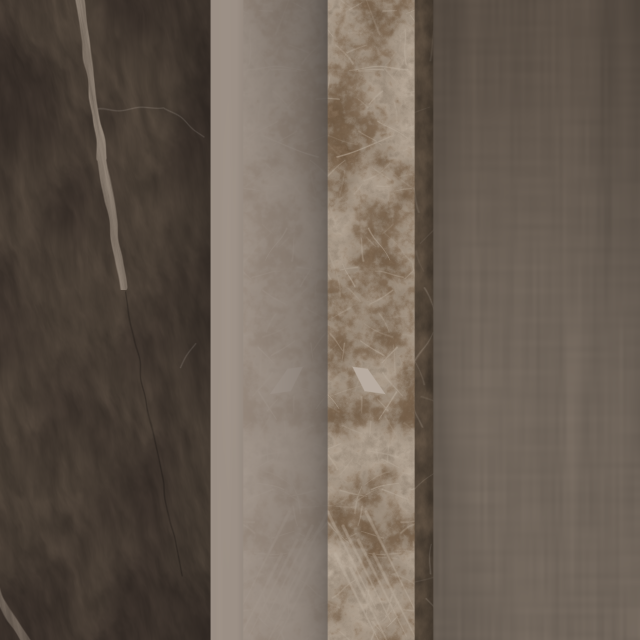
Reproduce this texture procedurally as a WebGL 2 fragment shader.

```glsl
#version 300 es
precision highp float;
// Vertical material boards: dark veined stone, satin strip, mirrored marble, bronze edge and wood.
#define STONE_END 0.329
#define STRIP_END 0.380
#define MIRROR_X 0.512
#define MARBLE_END 0.648
#define EDGE_END 0.677
#define SCRATCH_WIDTH 0.0012
#define GRAIN 0.05

uniform vec2 u_resolution;
out vec4 fragColor;

float hash(vec2 p) {
  vec3 q = fract(p.xyx * vec3(0.1031, 0.1030, 0.0973));
  q += dot(q, q.yzx + 33.33);
  return fract((q.x + q.y) * q.z);
}

float noise(vec2 p) {
  vec2 i = floor(p), f = fract(p);
  f = f * f * (3.0 - 2.0 * f);
  return mix(mix(hash(i), hash(i + vec2(1, 0)), f.x),
             mix(hash(i + vec2(0, 1)), hash(i + vec2(1, 1)), f.x), f.y);
}

float fbm(vec2 p) {
  float sum = 0.0, amp = 0.5;
  for (int i = 0; i < 5; i++) {
    sum += amp * noise(p);
    p = mat2(1.6, 1.2, -1.2, 1.6) * p + 7.3;
    amp *= 0.5;
  }
  return sum;
}

// Soft line from a to b whose half width runs from w.x to w.y.
float stroke(vec2 p, vec2 a, vec2 b, vec2 w) {
  vec2 d = b - a;
  float t = clamp(dot(p - a, d) / dot(d, d), 0.0, 1.0);
  float r = mix(w.x, w.y, t), aa = 1.0 / u_resolution.y;
  return 1.0 - smoothstep(r - aa, r + aa, length(p - a - d * t));
}

// One randomly turned hairline per grid cell.
float scratches(vec2 p, float cells, float seed) {
  p += 0.012 * (vec2(noise(p * 22.0 + seed), noise(p * 22.0 - seed)) - 0.5);
  vec2 home = floor(p * cells);
  float ink = 0.0;
  for (int j = -1; j <= 1; j++)
    for (int i = -1; i <= 1; i++) {
      vec2 cell = home + vec2(i, j), key = cell + seed;
      vec2 mid = (cell + vec2(hash(key), hash(key + 17.0))) / cells;
      float turn = 6.283 * hash(key + 41.0);
      vec2 arm = vec2(cos(turn), sin(turn)) * (0.25 + 0.45 * hash(key + 73.0)) / cells;
      ink = max(ink, stroke(p, mid - arm, mid + arm, vec2(SCRATCH_WIDTH, 0.0004)) * hash(key + 97.0));
    }
  return ink;
}

vec3 darkStone(vec2 p) {
  float cloud = fbm(p * vec2(9.0, 6.0));
  float fiber = fbm(vec2(p.x * 75.0 + p.y * 18.0, p.y * 24.0) + 3.0 * cloud);
  vec3 col = mix(vec3(0.222, 0.186, 0.162), vec3(0.288, 0.247, 0.210), smoothstep(0.25, 0.7, cloud));
  col *= 0.82 + 0.38 * fiber;
  col *= 1.0 - 0.10 * smoothstep(0.22, STONE_END, p.x);
  vec2 q = p + 0.007 * (vec2(noise(p * 32.0), noise(p * 32.0 + 9.0)) - 0.5);
  // Dark cracks and faint pale hairlines
  float crack = max(stroke(q, vec2(0.196, 0.545), vec2(0.228, 0.37), vec2(0.001)),
                    stroke(q, vec2(0.228, 0.37), vec2(0.282, 0.10), vec2(0.001)));
  col *= 1.0 - 0.25 * crack;
  float hair = max(stroke(q, vec2(0.155, 0.828), vec2(0.255, 0.833), vec2(0.001)),
                   stroke(q, vec2(0.255, 0.833), vec2(0.318, 0.785), vec2(0.001)));
  hair = max(hair, stroke(q, vec2(0.283, 0.425), vec2(0.303, 0.465), vec2(0.001)));
  col += 0.09 * hair;
  // Pale tapering veins
  float vein = max(stroke(q, vec2(0.123, 1.01), vec2(0.151, 0.820), vec2(0.007, 0.005)),
                   stroke(q, vec2(0.151, 0.820), vec2(0.160, 0.755), vec2(0.005, 0.008)));
  vein = max(vein, stroke(q, vec2(0.160, 0.755), vec2(0.193, 0.552), vec2(0.007, 0.006)) * step(0.547, p.y));
  vein = max(vein, 0.65 * stroke(q, vec2(-0.005, 0.078), vec2(0.044, -0.01), vec2(0.005, 0.007)));
  float split = fbm(vec2(p.x * 180.0 + p.y * 32.0, p.y * 14.0));
  return mix(col, vec3(0.56, 0.51, 0.46), vein * (0.55 + 0.6 * split));
}

vec3 marble(vec2 p) {
  float cloud = fbm(p * 17.0 + 4.0), fine = fbm(p * 95.0);
  float left = 1.0 - smoothstep(0.53, 0.60, p.x);
  float rust = left * (exp(-pow((p.y - 0.86) / 0.08, 2.0)) + exp(-pow((p.y - 0.23) / 0.05, 2.0)))
             + 0.35 * exp(-pow((p.y - 0.58) / 0.14, 2.0));
  float stain = smoothstep(0.42, 0.72, 0.6 * cloud + 0.4 * fine + 0.14 * rust);
  vec3 col = mix(vec3(0.650, 0.593, 0.530), vec3(0.43, 0.345, 0.26), stain);
  col += 0.20 * (fine - 0.48);
  float lines = max(scratches(p, 15.0, 3.0), 0.8 * scratches(p, 28.0, 51.0));
  // Streaks fanning out near the foot
  for (int i = 0; i < 7; i++) {
    float k = float(i);
    vec2 start = vec2(0.512 + 0.012 * k, 0.20 - 0.022 * mod(k * 3.0, 5.0));
    lines = max(lines, 0.7 * stroke(p, start, start + vec2(0.075, -0.15), vec2(0.0025, 0.0006)));
  }
  col = mix(col, vec3(0.74, 0.69, 0.63), 0.55 * lines);
  // Slanted pale flake
  vec2 f = p - vec2(0.574, 0.406);
  f.x += 0.60 * f.y;
  float d = max(abs(f.x) - 0.0125 + 0.10 * f.y, abs(f.y + 0.15 * f.x) - 0.019);
  return mix(col, vec3(0.72, 0.675, 0.63), 1.0 - smoothstep(-0.001, 0.002, d));
}

vec3 wood(vec2 p) {
  float broad = noise(vec2(p.x * 38.0, p.y * 3.0)), thin = noise(vec2(p.x * 170.0, p.y * 9.0));
  float weave = noise(vec2(p.x * 12.0, p.y * 110.0));
  vec3 col = mix(vec3(0.435, 0.393, 0.353), vec3(0.352, 0.310, 0.272), smoothstep(0.35, 1.05, p.y));
  col *= 1.0 - 0.10 * (1.0 - smoothstep(EDGE_END, 0.75, p.x));
  col *= 1.0 - 0.10 * smoothstep(0.88, 1.0, p.x) * p.y;
  return col * (1.0 + GRAIN * (2.0 * broad + 1.2 * thin + 0.8 * weave - 1.8));
}

void main() {
  vec2 p = gl_FragCoord.xy / u_resolution;
  float aa = 1.0 / u_resolution.x;
  vec3 satin = vec3(0.612, 0.565, 0.525) * (0.985 + 0.03 * noise(vec2(p.x * 140.0, p.y * 2.0)));
  satin *= 1.0 - 0.06 * smoothstep(0.368, STRIP_END, p.x);

  // Marble seen dimly in the satin panel, shaded toward the fold
  bool mirrored = p.x < MIRROR_X;
  vec3 stone = marble(mirrored ? vec2(2.0 * MIRROR_X - p.x, p.y) : p);
  float across = clamp((p.x - STRIP_END) / (MIRROR_X - STRIP_END), 0.0, 1.0);
  vec3 haze = mix(vec3(0.605, 0.560, 0.525), stone, 0.23);
  haze *= 1.0 - (0.10 + 0.10 * p.y) * across - 0.16 * pow(across, 5.0);
  haze *= 1.0 - 0.07 * smoothstep(0.6, 1.0, p.y);

  vec3 bronze = vec3(0.325, 0.275, 0.225) * (0.75 + 0.5 * fbm(p * vec2(70.0, 45.0)));
  bronze += 0.12 * scratches(p, 16.0, 29.0);
  bronze *= 1.0 - 0.15 * smoothstep(0.66, EDGE_END, p.x);

  // Boards from left to right
  vec3 col = darkStone(p);
  col = mix(col, satin, smoothstep(-aa, aa, p.x - STONE_END));
  col = mix(col, haze, smoothstep(-aa, aa, p.x - STRIP_END));
  col = mix(col, stone, smoothstep(-aa, aa, p.x - MIRROR_X));
  col = mix(col, bronze, smoothstep(-aa, aa, p.x - MARBLE_END));
  col = mix(col, wood(p), smoothstep(-aa, aa, p.x - EDGE_END));
  fragColor = vec4(col, 1.0);
}
```
